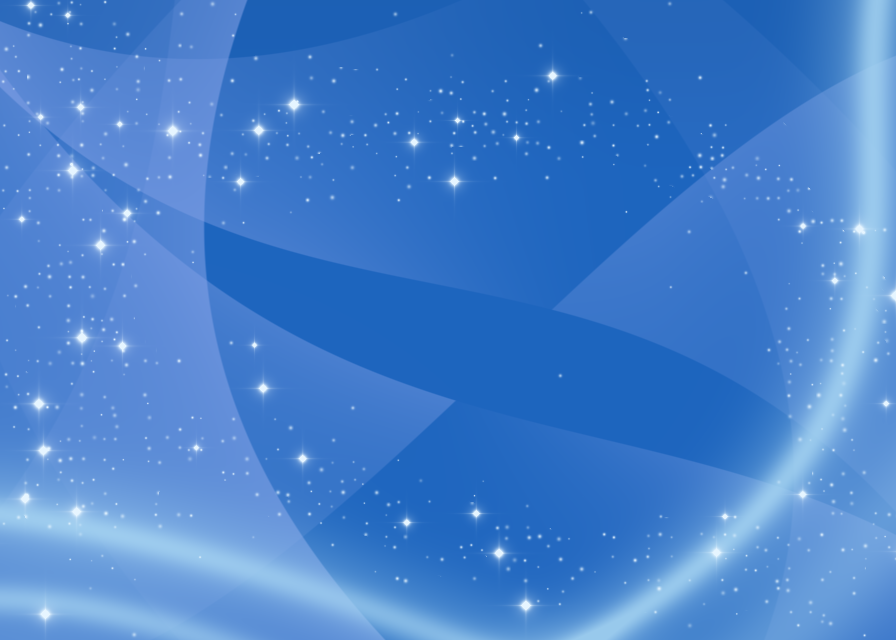
Give the GLSL for this background, as a WebGL 1 fragment shader.

```glsl
precision highp float;
// Blue backdrop of overlapping translucent veils, soft ribbons of light and star dust.
// Every veil edge and ribbon is a cubic through four evenly spaced values; the stars
// sit in jittered grid cells, thinned by a density field that follows a few drifts.
uniform vec2 u_resolution;

const vec3 BASE_BLUE = vec3(0.115, 0.395, 0.745);
const vec3 LAVENDER = vec3(0.53, 0.64, 0.91);
const vec3 LIGHT_BLUE = vec3(0.66, 0.84, 0.95);
const vec3 STAR_WHITE = vec3(0.90, 0.96, 1.0);
const float STAR_CELL = 0.085;
const float DUST_CELL = 0.017;
const float STAR_CHANCE = 0.55;
const float DUST_CHANCE = 0.42;

// Edges given as heights at x = 0, 1/3, 2/3, 1
const vec4 BAND_TOP = vec4(0.864, 0.604, 0.496, 0.200);
const vec4 BAND_BOTTOM = vec4(0.891, 0.473, 0.316, 0.164);
const vec4 TOP_ARC = vec4(0.967, 0.922, 1.109, 1.455);
const vec4 DIAGONAL = vec4(-0.073, 0.156, 0.582, 0.913);
const vec4 LOW_RIBBON = vec4(0.196, 0.085, -0.090, -0.270);
const vec4 CORNER_RIBBON = vec4(0.064, -0.055, -0.310, -0.600);
const vec4 UPPER_DRIFT = vec4(0.855, 0.790, 0.810, 0.470);
const vec4 LOWER_DRIFT = vec4(0.400, 0.255, 0.127, 0.200);
// Edges given as x at heights 0, 1/3, 2/3, 1
const vec4 LEFT_ARC = vec4(0.430, 0.272, 0.228, 0.276);
const vec4 LEFT_SLANT = vec4(-0.290, -0.156, 0.002, 0.202);
const vec4 LEFT_LENS = vec4(-0.130, 0.059, 0.154, 0.195);
const vec4 LEFT_FOOT = vec4(0.200, 0.035, -0.060, -0.120);
const vec4 RIGHT_ARC = vec4(0.853, 0.883, 0.809, 0.651);
const vec4 RIGHT_SLANT = vec4(1.300, 1.200, 1.040, 0.807);
const vec4 RIGHT_RIBBON = vec4(0.660, 0.915, 0.974, 0.979);
const vec4 RIGHT_MIST = vec4(0.870, 1.070, 1.200, 1.300);

float hash(vec2 c) {
  return fract(sin(dot(c, vec2(127.1, 311.7))) * 43758.55);
}

// Cubic through k at t = 0, 1/3, 2/3, 1
float cubic(float t, vec4 k) {
  float a = t - 1.0 / 3.0, b = t - 2.0 / 3.0, c = t - 1.0;
  return dot(k, vec4(-4.5 * a * b * c, 13.5 * t * b * c, -13.5 * t * a * c, 4.5 * t * a * b));
}

// Signed distance from the cubic, corrected for its slope
float offset(float t, float value, vec4 k) {
  float here = cubic(t, k);
  float slope = (cubic(t + 0.01, k) - here) / 0.01;
  return (value - here) / sqrt(1.0 + slope * slope);
}

float side(float d) {
  float w = 0.9 / u_resolution.y;
  return smoothstep(-w, w, d);
}

float fade(float d, float reach) { return exp(-abs(d) / reach); }

float bell(float d, float width) { return exp(-d * d / (width * width)); }

// How crowded the stars are at uv
float density(vec2 uv) {
  float left = bell(uv.x - 0.10, 0.10) * smoothstep(0.05, 0.25, uv.y);
  float upper = bell(uv.y - cubic(uv.x, UPPER_DRIFT), 0.085) * smoothstep(0.08, 0.2, uv.x);
  float lower = bell(uv.y - cubic(uv.x, LOWER_DRIFT), 0.07) * 0.8;
  float right = bell(uv.x - 0.93, 0.06) * (1.0 - smoothstep(0.5, 0.75, uv.y)) * 0.8;
  return min(max(max(left, upper), max(lower, right)), 1.0);
}

// Sparkles with a core, a halo and crossed flares
float sparkles(vec2 p, float aspect) {
  float light = 0.0;
  for (int j = -1; j <= 1; j++) {
    for (int i = -1; i <= 1; i++) {
      vec2 cell = floor(p / STAR_CELL) + vec2(float(i), float(j));
      vec2 jitter = vec2(hash(cell + 3.1), hash(cell + 7.7));
      vec2 center = (cell + 0.15 + 0.7 * jitter) * STAR_CELL;
      float lit = step(hash(cell), STAR_CHANCE * density(center / vec2(aspect, 1.0)));
      float size = mix(0.45, 1.0, hash(cell + 13.3));
      vec2 d = abs(p - center) / size;
      float r = length(d);
      float flare = exp(-d.x / 0.016 - d.y / 0.0018) + exp(-d.y / 0.016 - d.x / 0.0018);
      light += lit * (1.1 * bell(r, 0.0075) + 0.25 * bell(r, 0.019) + 0.6 * flare);
    }
  }
  return light;
}

float dust(vec2 p, vec2 uv) {
  vec2 cell = floor(p / DUST_CELL);
  vec2 center = (cell + 0.25 + 0.5 * vec2(hash(cell + 1.7), hash(cell + 5.9))) * DUST_CELL;
  float radius = mix(0.0012, 0.0032, hash(cell + 9.2));
  float lit = step(hash(cell + 21.0), DUST_CHANCE * density(uv));
  return lit * bell(length(p - center), radius) * mix(0.3, 0.9, hash(cell + 2.4));
}

void main() {
  vec2 uv = gl_FragCoord.xy / u_resolution;
  float aspect = u_resolution.x / u_resolution.y;
  vec2 p = vec2(uv.x * aspect, uv.y);
  float x = uv.x, y = uv.y;

  // Signed distances to the veil edges
  float bandTop = offset(x, y, BAND_TOP), bandBottom = offset(x, y, BAND_BOTTOM);
  float topArc = offset(x, y, TOP_ARC), diagonal = offset(x, y, DIAGONAL);
  float leftArc = offset(y, x, LEFT_ARC), rightArc = offset(y, x, RIGHT_ARC);
  float above = side(bandTop), below = side(-bandBottom);

  // Veil opacities, strongest along their edges
  float upper = above * side(-topArc) * (1.0 - smoothstep(0.3, 0.72, x))
    * (0.10 + 0.22 * fade(bandTop, 0.14) + 0.22 * fade(x, 0.25));
  float right = above * side(-diagonal) * smoothstep(0.5, 0.85, x + 0.1)
    * (0.16 + 0.20 * fade(diagonal, 0.15));
  float lower = below * side(diagonal) * (0.10 + 0.32 * fade(bandBottom, 0.16));
  float lowRight = below * side(-diagonal) * smoothstep(0.42, 0.85, x)
    * (0.06 + 0.28 * fade(bandBottom, 0.12));
  float left = side(-leftArc) * (0.07 + 0.20 * fade(leftArc, 0.10));
  float slants = 0.12 * side(offset(y, x, LEFT_SLANT)) + 0.10 * side(offset(y, x, LEFT_LENS))
    + 0.06 * side(offset(y, x, LEFT_FOOT));
  left += side(-leftArc) * slants;
  float wedge = side(rightArc) * side(-offset(y, x, RIGHT_SLANT)) * (0.08 + 0.14 * fade(y - 0.2, 0.3));

  vec3 color = BASE_BLUE * (1.0 - 0.05 * smoothstep(0.7, 1.0, y));
  float clear = (1.0 - upper) * (1.0 - right) * (1.0 - lower) * (1.0 - lowRight);
  color = mix(color, LAVENDER, 1.0 - clear * (1.0 - left) * (1.0 - wedge));

  // Ribbons of light and corner mist
  float ribbon = offset(y, x, RIGHT_RIBBON), low = offset(x, y, LOW_RIBBON);
  float glow = 0.50 * bell(ribbon, 0.022) + 0.36 * bell(ribbon, 0.065);
  glow += 0.42 * bell(low, 0.025) + 0.30 * bell(low - 0.01, 0.075);
  glow += 0.50 * bell(offset(x, y, CORNER_RIBBON), 0.025);
  glow += 0.40 * bell(offset(y, x, RIGHT_MIST), 0.07);
  glow += 0.22 * bell(length(uv - vec2(0.05, 0.05)), 0.25);
  color = mix(color, LIGHT_BLUE, min(glow, 0.88));

  float stars = sparkles(p, aspect) + dust(p, uv);
  gl_FragColor = vec4(mix(color, STAR_WHITE, min(stars, 1.0)), 1.0);
}
```
